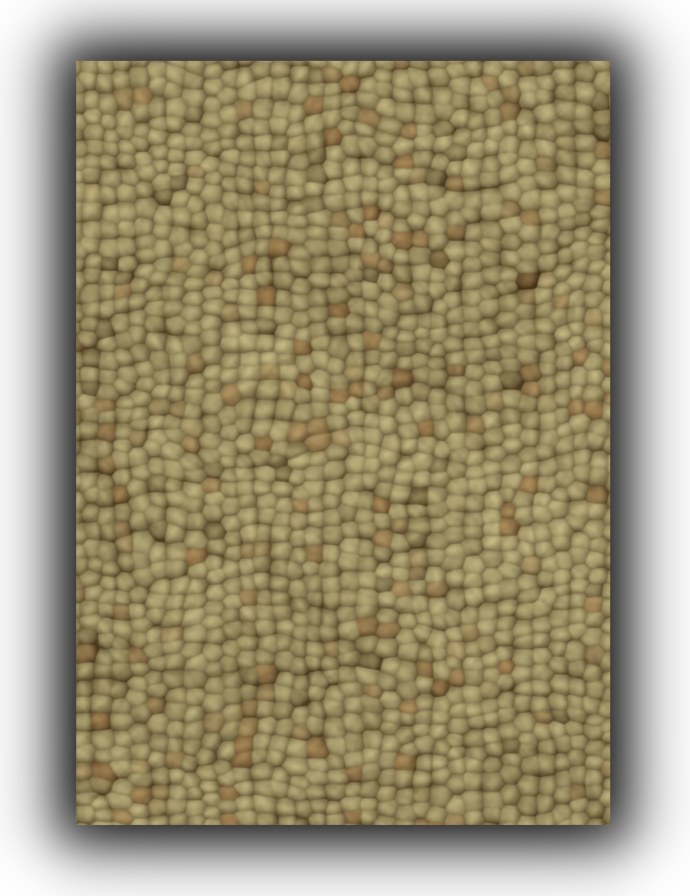
This texture is drawn by a WebGL 1 fragment shader. Its source:

```glsl
precision highp float;
// A looped wool rug lying on white with a soft dark halo around it.
// Knobs are jittered domes stacked in upright columns and blended by height;
// the halo is a blurred box built from two sigmoid profiles.

uniform vec2 u_resolution;

// Lengths are fractions of the canvas height.
#define RUG_HALF vec2(0.298, 0.4264)
#define KNOB_SIZE vec2(0.0196, 0.0178)
#define KNOB_JITTER vec2(0.36, 0.44)
#define KNOB_RADIUS 0.62
#define KNOB_SHARPNESS 9.0
#define LIGHT_DIR vec2(-0.5, 0.8)
#define SHADOW_SPREAD 0.022
#define SHADOW_BLUR 0.034
#define CREVICE_COLOR vec3(0.355, 0.300, 0.175)
#define WOOL_COLOR vec3(0.745, 0.695, 0.495)
#define BROWN_TINT vec3(0.90, 0.78, 0.70)

float hash(vec2 p) {
  return fract(sin(dot(p, vec2(127.1, 311.7))) * 43758.5453);
}

float noise(vec2 p) {
  vec2 i = floor(p);
  vec2 f = fract(p);
  f = f * f * (3.0 - 2.0 * f);
  return mix(mix(hash(i), hash(i + vec2(1.0, 0.0)), f.x),
             mix(hash(i + vec2(0.0, 1.0)), hash(i + vec2(1.0, 1.0)), f.x), f.y);
}

// Tone of one knob at offset q from its centre, in knob radii.
float knobTone(vec2 q, float height, vec2 id) {
  float turn = 6.2832 * hash(id + 5.3);
  float curl = sin(5.0 * dot(q, vec2(cos(turn), sin(turn))) + 3.0 * turn);
  float variation = hash(id + 9.1) - 0.5;
  float dark = smoothstep(0.93, 1.0, hash(id + 13.7));
  return 0.32 + 0.5 * height + 0.2 * dot(q, LIGHT_DIR)
       + 0.06 * curl + 0.2 * variation - 0.3 * dark;
}

// Wool colour: a height-weighted blend of the nearby knobs.
vec3 wool(vec2 p) {
  // Gentle bending of the columns
  vec2 bend = vec2(noise(p * 14.0), noise(p * 14.0 + 31.0)) - 0.5;
  vec2 g = (p + 0.012 * bend) / KNOB_SIZE + 40.0;
  float column = floor(g.x);
  float tone = 0.0;
  float brown = 0.0;
  float total = 0.0;

  for (int i = -1; i <= 1; i++) {
    float c = column + float(i);
    float shift = hash(vec2(c, 2.7));
    float row = floor(g.y + shift);
    for (int j = -1; j <= 1; j++) {
      vec2 id = vec2(c, row + float(j));
      vec2 jitter = vec2(hash(id), hash(id + 17.3)) - 0.5;
      vec2 center = id + 0.5 + KNOB_JITTER * jitter - vec2(0.0, shift);
      float radius = KNOB_RADIUS * mix(0.88, 1.12, hash(id + 3.9));
      vec2 q = (g - center) / radius;
      float height = 1.0 - dot(q, q);
      float weight = exp(KNOB_SHARPNESS * height);
      tone += weight * knobTone(q, max(height, -0.5), id);
      brown += weight * smoothstep(0.84, 1.0, hash(id + 23.1));
      total += weight;
    }
  }
  tone /= total;
  brown /= total;

  // Broad patches and fine fibre
  tone += 0.14 * (noise(p * 11.0 + 7.0) - 0.5);
  tone += 0.12 * (noise(p * 210.0) - 0.5);
  vec3 color = mix(CREVICE_COLOR, WOOL_COLOR, clamp(tone, -0.15, 1.1));
  return color * mix(vec3(1.0), BROWN_TINT, brown);
}

// Blurred-box shadow, 1 deep inside and 0 far outside.
float softBox(vec2 p, vec2 halfSize) {
  vec2 s = 1.0 / (1.0 + exp(-1.702 * (halfSize - abs(p)) / SHADOW_BLUR));
  return s.x * s.y;
}

void main() {
  float pixel = 1.0 / u_resolution.y;
  vec2 canvas = gl_FragCoord.xy * pixel;
  vec2 rugCenter = vec2(0.5 * u_resolution.x * pixel - 0.002, 0.5057);
  vec2 p = canvas - rugCenter;

  // White ground with the halo
  vec3 color = vec3(1.0 - softBox(p, RUG_HALF + SHADOW_SPREAD));

  // Rug, averaged over four points per pixel
  vec3 rug = vec3(0.0);
  for (int i = 0; i < 2; i++) {
    for (int j = 0; j < 2; j++) {
      rug += 0.25 * wool(p + (vec2(float(i), float(j)) - 0.5) * 0.6 * pixel);
    }
  }
  vec2 edge = abs(p) - RUG_HALF;
  float outside = max(edge.x, edge.y);
  float mask = 1.0 - smoothstep(-0.7 * pixel, 0.7 * pixel, outside);
  gl_FragColor = vec4(mix(color, rug, mask), 1.0);
}
```
